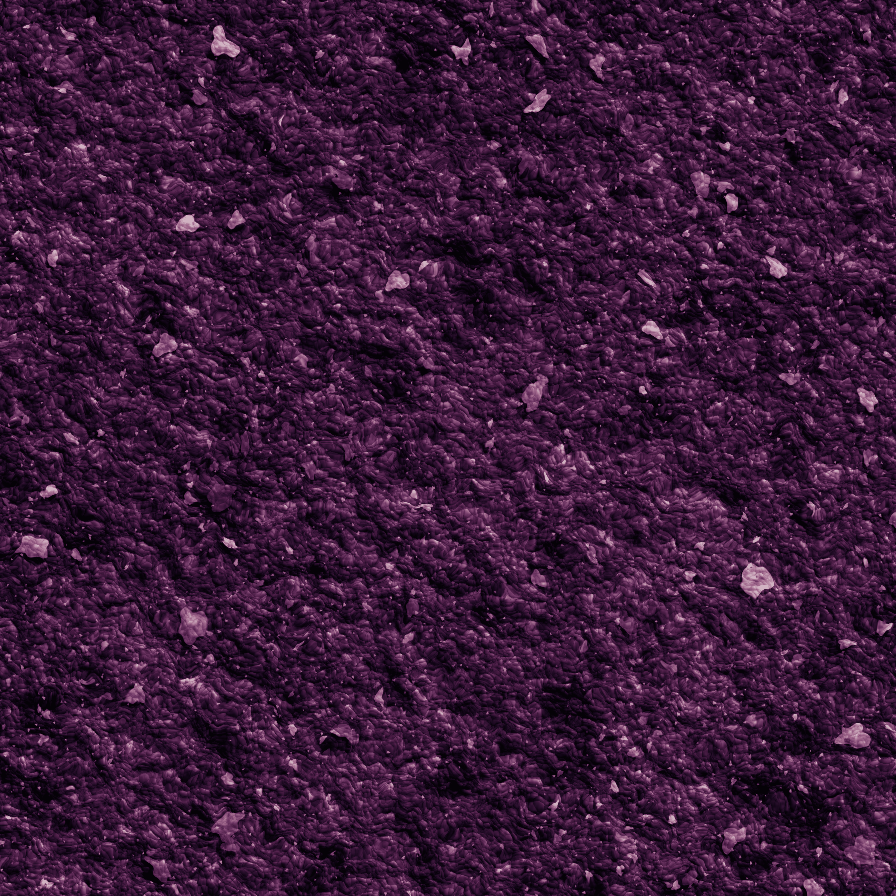
Write a Shadertoy shader that draws this texture.

```glsl
// Dark plum soil: crumbly lit clods, gullies, pale pebbles and bright grit.
#define LIGHT vec2(0.45, 0.89)
#define BASE_TONE 1.38
#define CONTRAST 1.05
#define CLOD_SCALE 20.0
#define GULLY_DEPTH 1.1
#define PEBBLE_SHARE 0.36
#define CHIP_SHARE 0.30
#define GRIT_SHARE 0.27
#define SHADOW_SHIFT 0.006

const vec3 SOIL_RAMP[6] = vec3[6](
    vec3(0.07, 0.02, 0.09), vec3(0.17, 0.06, 0.18), vec3(0.29, 0.11, 0.27),
    vec3(0.44, 0.22, 0.40), vec3(0.64, 0.42, 0.56), vec3(0.82, 0.70, 0.76));

// Integer hash: three random values per cell and seed.
vec3 hash3(vec2 cell, int seed) {
    uvec3 v = uvec3(ivec3(ivec2(cell), seed)) * 1664525u + 1013904223u;
    v.x += v.y * v.z; v.y += v.z * v.x; v.z += v.x * v.y;
    v ^= v >> 16u;
    v.x += v.y * v.z; v.y += v.z * v.x; v.z += v.x * v.y;
    return vec3(v >> 8u) / 16777216.0;
}

float noise(vec2 p, int seed) {
    vec2 i = floor(p), f = fract(p);
    f = f * f * (3.0 - 2.0 * f);
    float low = mix(hash3(i, seed).x, hash3(i + vec2(1, 0), seed).x, f.x);
    float high = mix(hash3(i + vec2(0, 1), seed).x, hash3(i + vec2(1, 1), seed).x, f.x);
    return mix(low, high, f.y);
}

// Lit crumbs of one size: domes split by dark seams.
float crumbs(vec2 p, int seed) {
    vec2 base = floor(p), nearest = vec2(0.0);
    float first = 9.0, second = 9.0, id = 0.0;
    for (int y = -1; y <= 1; y++)
    for (int x = -1; x <= 1; x++) {
        vec2 cell = base + vec2(x, y);
        vec3 rnd = hash3(cell, seed);
        vec2 offset = p - cell - rnd.xy;
        float d = length(offset);
        if (d < first) {
            second = first; first = d;
            nearest = offset; id = rnd.z;
        } else second = min(second, d);
    }
    float body = smoothstep(0.0, 0.2, second - first);
    float lit = dot(nearest, LIGHT) * mix(0.4, 1.6, id) * mix(0.4, 1.0, body);
    return 3.2 * lit + 0.8 * (id - 0.5) - 0.8 * (1.0 - body) + 0.14;
}

// Scattered stones: x is coverage, y is tone. Radii are in cell units.
vec2 stones(vec2 p, float scale, float share, vec2 radii, int seed) {
    vec2 u = p * scale, base = floor(u), result = vec2(0.0);
    float soft = 0.8 * scale / iResolution.y;
    for (int y = -1; y <= 1; y++)
    for (int x = -1; x <= 1; x++) {
        vec2 cell = base + vec2(x, y);
        vec3 place = hash3(cell, seed), shape = hash3(cell, seed + 1);
        if (place.z > share) continue;
        vec2 q = u - cell - place.xy;
        float turn = 6.2832 * shape.x, c = cos(turn), s = sin(turn);
        q = mat2(c, -s, s, c) * q * vec2(1.0, mix(1.1, 1.8, shape.y));
        float a = atan(q.y, q.x + 1e-5);
        float outline = 1.0 + 0.18 * cos(3.0 * a + 40.0 * shape.y)
                            + 0.10 * cos(5.0 * a + 30.0 * shape.z);
        float radius = mix(radii.x, radii.y, shape.z * shape.z) * outline;
        float cover = 1.0 - smoothstep(-soft, soft, length(q) - radius);
        float lit = dot(u - cell - place.xy, LIGHT) / radius;
        float tone = mix(2.5, 4.7, fract(shape.x * 7.0 + shape.y)) + 0.5 * lit;
        if (cover > result.x) result = vec2(cover, tone);
    }
    return result;
}

vec3 soilColour(float tone) {
    vec3 colour = SOIL_RAMP[0] * (1.0 + 0.7 * clamp(tone, -1.0, 0.0));
    for (int i = 1; i < 6; i++)
        colour = mix(colour, SOIL_RAMP[i], clamp(tone - float(i - 1), 0.0, 1.0));
    return colour;
}

void mainImage(out vec4 fragColor, in vec2 fragCoord) {
    vec2 p = fragCoord / iResolution.y;

    // Bend the ground so that crumbs lose their regular outlines.
    vec2 ground = p;
    ground += 0.012 * (vec2(noise(p * 34.0, 1), noise(p * 34.0, 2)) - 0.5);
    ground += 0.006 * (vec2(noise(p * 95.0, 3), noise(p * 95.0, 4)) - 0.5);

    // Crumbs from broad clods down to fine grains.
    float relief = 0.30 * crumbs(ground * CLOD_SCALE, 10)
                 + 0.45 * crumbs(ground * CLOD_SCALE * 2.25, 11)
                 + 0.50 * crumbs(ground * CLOD_SCALE * 5.0, 12)
                 + 0.40 * crumbs(ground * CLOD_SCALE * 10.5, 13);

    // Rough lit surface over all sizes.
    float frequency = 32.0;
    for (int i = 0; i < 4; i++) {
        vec2 u = ground * frequency;
        relief += 1.6 * (noise(u, 20 + i) - noise(u + 0.35 * LIGHT, 20 + i));
        frequency *= 2.0;
    }
    float dust = noise(p * 310.0, 30) - 0.5;
    relief += 0.9 * dust + 0.7 * (noise(p * 7.0, 31) - 0.5);

    // Deep gullies slanting down to the right.
    vec2 slant = vec2(dot(ground, vec2(0.6, -0.8)) * 15.0, dot(ground, vec2(0.8, 0.6)) * 34.0);
    relief -= GULLY_DEPTH * smoothstep(0.68, 0.9, noise(slant, 32));
    float tone = BASE_TONE + CONTRAST * relief;

    // Pebbles with cast shadows, then chips and grit.
    vec2 radii = vec2(0.09, 0.26);
    vec2 pebble = stones(ground, 14.0, PEBBLE_SHARE, radii, 40);
    float shadow = stones(ground + SHADOW_SHIFT * LIGHT, 14.0, PEBBLE_SHARE, radii, 40).x;
    float density = 0.4 + 1.2 * noise(p * 9.0, 33);
    vec2 chip = stones(ground, 40.0, CHIP_SHARE * density, vec2(0.10, 0.26), 50);
    vec2 grit = stones(p, 110.0, GRIT_SHARE * density, vec2(0.12, 0.24), 60);
    float grain = 0.45 * relief + 0.6 * dust;
    tone -= 1.2 * shadow * (1.0 - pebble.x);
    tone = mix(tone, pebble.y + grain, 0.92 * pebble.x);
    tone = mix(tone, chip.y + grain, 0.9 * chip.x);
    tone = mix(tone, grit.y + 0.2, 0.85 * grit.x);

    fragColor = vec4(soilColour(tone), 1.0);
}
```
